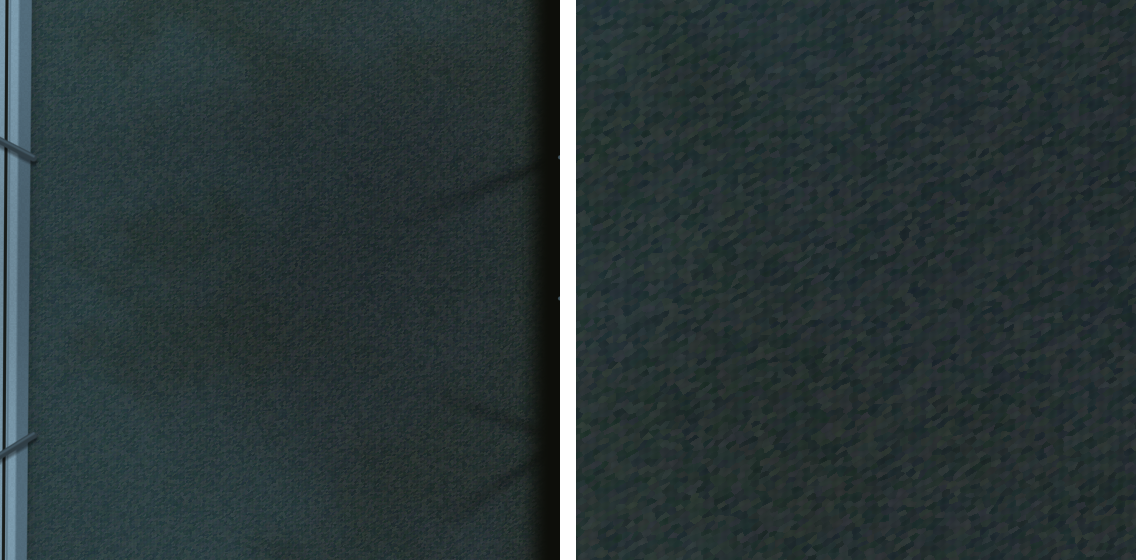
Left, the full canvas; right, a detail of the centre.
Write a Shadertoy shader that draws this texture.

```glsl
// Dark teal twill cloth stretched beside a pale metal rail, fading to a dark right edge.
// Layered sines tint the cloth, stretched cellular noise makes its slanted grain,
// and segment distances draw the rods on the rail and the soft creases.

const vec3 SLATE = vec3(0.150, 0.192, 0.200);
const vec3 TEAL  = vec3(0.170, 0.243, 0.255);
const vec3 OLIVE = vec3(0.138, 0.178, 0.160);
const vec3 SHADE = vec3(0.050, 0.056, 0.038);
const vec3 STEEL = vec3(0.310, 0.410, 0.470);
const vec3 SHEEN = vec3(0.470, 0.590, 0.660);
const vec3 ROD   = vec3(0.190, 0.245, 0.275);

const vec2  GRAIN_SCALE = vec2(170.0, 330.0); // cells along and across the twill
const float GRAIN_ANGLE = 0.55;
const float GRAIN_LIGHT = 0.055;
const float GRAIN_TINT  = 0.028;
const float THREADS     = 170.0;
const float THREAD_LIGHT = 0.006;
const float ROD_RADIUS  = 0.0062;

vec3 hash3(vec2 cell) {
    vec3 q = fract(cell.xyx * vec3(0.1031, 0.1030, 0.0973));
    q += dot(q, q.yxz + 33.33);
    return fract((q.xxy + q.yzz) * q.zyx);
}

// Random value of the nearest cell in rgb, distance to its centre in w
vec4 cellular(vec2 p) {
    vec2 base = floor(p);
    vec4 nearest = vec4(0.0, 0.0, 0.0, 9.0);
    for (int j = -1; j <= 1; j++)
    for (int i = -1; i <= 1; i++) {
        vec2 cell = base + vec2(i, j);
        vec3 rnd = hash3(cell);
        float d = length(cell + 0.15 + 0.7 * rnd.xy - p);
        if (d < nearest.w) nearest = vec4(hash3(cell + 71.0), d);
    }
    return nearest;
}

// Layered sines, roughly -1 to 1
float clouds(vec2 p) {
    float sum = 0.0, amp = 0.5;
    for (int i = 0; i < 4; i++) {
        sum += amp * sin(p.x + 1.7 * sin(p.y * 0.8 + float(i))) * cos(p.y - 0.6 * p.x);
        p = mat2(1.5, 1.1, -1.1, 1.5) * p + 2.3;
        amp *= 0.6;
    }
    return sum;
}

// Distance to a segment in x, position along it in y
vec2 segment(vec2 p, vec2 a, vec2 b) {
    vec2 ab = b - a;
    float t = clamp(dot(p - a, ab) / dot(ab, ab), 0.0, 1.0);
    return vec2(length(p - a - t * ab), t);
}

// Soft fold that widens and fades from a to b
float crease(vec2 p, vec2 a, vec2 b) {
    vec2 s = segment(p, a, b);
    float width = mix(0.010, 0.022, s.y);
    return exp(-s.x * s.x / (width * width)) * (1.0 - s.y);
}

vec3 cloth(vec2 p) {
    // Broad tints
    float drift = clouds(p * 5.0);
    float teal = 0.70 - 0.85 * p.x + 0.9 * (p.y - 0.5) * (p.y - 0.35) + 0.22 * drift;
    float olive = smoothstep(0.15, 0.75, clouds(p * 6.0 + 4.0) + 0.35 * p.x);
    olive = max(0.7 * olive, smoothstep(0.86, 0.95, p.x));
    vec3 col = mix(SLATE, TEAL, smoothstep(0.05, 0.65, teal));
    col = mix(col, OLIVE, 0.65 * olive);
    vec2 hollow = (p - vec2(0.57, 0.62)) * vec2(3.2, 3.8);
    col *= 1.03 - 0.10 * exp(-dot(hollow, hollow));
    col += vec3(0.008, 0.011, 0.008) * smoothstep(0.65, 1.0, p.y);

    // Twill grain and woven threads
    float c = cos(GRAIN_ANGLE), s = sin(GRAIN_ANGLE);
    vec2 along = vec2(c * p.x + s * p.y, c * p.y - s * p.x);
    vec4 grain = cellular(along * GRAIN_SCALE);
    col += GRAIN_LIGHT * (grain.x - 0.5) * (1.1 - 0.6 * grain.w);
    col += GRAIN_TINT * (grain.xyz - 0.5);
    vec2 weave = sin(6.2832 * THREADS * p + 0.8 * drift);
    col += THREAD_LIGHT * (weave.x + 0.6 * weave.y);

    // Creases and the dark right edge
    float folds = 0.38 * crease(p, vec2(0.99, 0.715), vec2(0.70, 0.595));
    folds += 0.28 * crease(p, vec2(0.97, 0.225), vec2(0.74, 0.310));
    folds += 0.32 * crease(p, vec2(0.97, 0.187), vec2(0.77, 0.050));
    col *= 1.0 - folds;
    return mix(col, SHADE, smoothstep(0.925, 0.982, p.x));
}

vec3 rail(vec2 p, float edge, float px) {
    float slit = mix(0.006, 0.0125, p.y);
    float ridge = mix(0.57, 0.60, p.y) * edge;
    vec3 col = mix(SHEEN, STEEL, smoothstep(-0.003, 0.003, p.x - ridge));
    col *= 0.97 + 0.06 * sin(p.y * 7.0 + 1.0) + 0.04 * (hash3(floor(p * 400.0)).x - 0.5);
    float groove = 1.0 - smoothstep(0.0014, 0.0024 + px, abs(p.x - slit));
    float seam = 1.0 - smoothstep(0.0, 0.0015 + px, abs(p.x - slit - 0.006));
    col = mix(col, SHADE, 0.9 * groove);
    return mix(col, STEEL, 0.6 * seam);
}

void mainImage(out vec4 fragColor, in vec2 fragCoord) {
    vec2 p = fragCoord / iResolution.xy;
    float px = 1.0 / iResolution.y;

    // Rail over cloth, with a narrow contact shadow
    float edge = mix(0.048, 0.057, p.y);
    vec3 col = cloth(p) * (1.0 - 0.18 * exp(-max(p.x - edge, 0.0) * 90.0));
    col = mix(col, rail(p, edge, px), 1.0 - smoothstep(-px, px, p.x - edge));

    // Two rods across the rail, two small glints at the right
    for (int i = 0; i < 2; i++) {
        float k = float(i);
        vec2 start = vec2(-0.01, mix(0.180, 0.754, k));
        vec2 end = vec2(0.060, mix(0.223, 0.718, k));
        float d = segment(p, start, end).x;
        float under = segment(p + vec2(0.0, 0.006), start, end).x;
        col *= 1.0 - 0.4 * (1.0 - smoothstep(0.003, 0.011, under));
        float lit = segment(p - vec2(0.0, 0.003), start, end).x;
        vec3 rod = mix(ROD, STEEL, 0.6 * (1.0 - smoothstep(0.0, 0.004, lit)));
        col = mix(col, rod, 1.0 - smoothstep(-px, px, d - ROD_RADIUS));
        float glint = length(p - vec2(1.0, 0.467 + 0.252 * k));
        col = mix(col, STEEL, 0.8 * (1.0 - smoothstep(0.002, 0.005, glint)));
    }
    fragColor = vec4(clamp(col, 0.0, 1.0), 1.0);
}
```
